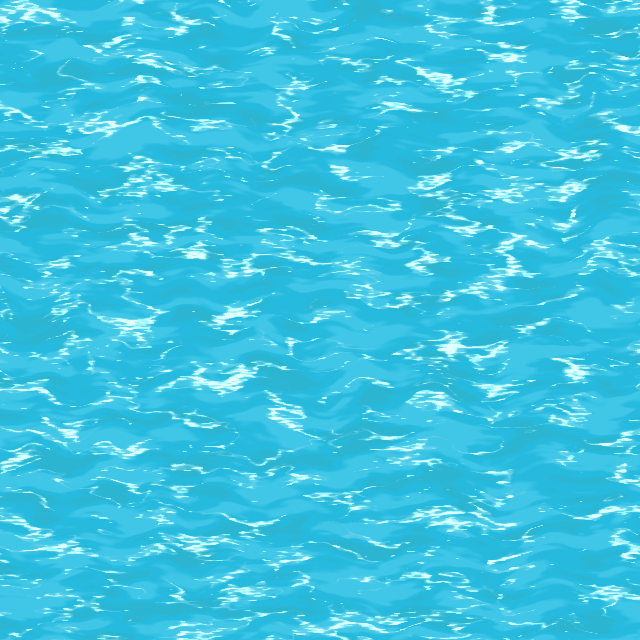
Give the GLSL for this texture, as a WebGL 1 fragment shader.

```glsl
precision highp float;
uniform vec2 u_resolution;

#define CREST_SCALE vec2(9.0, 30.0)
#define PATCH_SCALE vec2(12.0, 23.0)
#define STREAK_SCALE vec2(62.0, 270.0)
#define BODY_SCALE vec2(8.0, 30.0)
#define WARP_AMOUNT 0.006
#define CREST_SHARPNESS 1.6
#define GLINT_LEVEL 0.17
#define SPARK_LEVEL 0.56
#define EDGE 0.13

const vec3 WATER = vec3(0.15, 0.73, 0.87);
const vec3 LIGHT_WATER = vec3(0.25, 0.78, 0.91);
const vec3 DEEP_WATER = vec3(0.17, 0.71, 0.82);
const vec3 FOAM = vec3(0.43, 0.83, 0.92);
const vec3 GLINT = vec3(0.60, 0.97, 1.0);
const vec3 SPARK = vec3(0.88, 0.99, 0.99);

vec2 hash22(vec2 p) {
  vec3 q = fract(p.xyx * vec3(0.1031, 0.1030, 0.0973));
  q += dot(q, q.yzx + 33.33);
  return fract((q.xx + q.yz) * q.zy);
}

float cornerSlope(vec2 cell, vec2 corner, vec2 f) {
  return dot(hash22(cell + corner) * 2.0 - 1.0, f - corner);
}

// Gradient noise, scaled to a spread of about one
float noise(vec2 p) {
  vec2 cell = floor(p);
  vec2 f = p - cell;
  vec2 w = f * f * f * (f * (f * 6.0 - 15.0) + 10.0);
  float low = mix(cornerSlope(cell, vec2(0.0), f),
                  cornerSlope(cell, vec2(1.0, 0.0), f), w.x);
  float high = mix(cornerSlope(cell, vec2(0.0, 1.0), f),
                   cornerSlope(cell, vec2(1.0), f), w.x);
  return 5.2 * mix(low, high, w.y);
}

// Three octaves, normalised to the same spread
float ripples(vec2 p) {
  float sum = 0.0;
  float weight = 1.0;
  for (int i = 0; i < 3; i++) {
    sum += weight * noise(p);
    p = p * 2.1 + vec2(17.3, 41.7);
    weight *= 0.5;
  }
  return sum / 1.15;
}

float above(float level, float softness, float value) {
  return smoothstep(level - softness, level + softness, value);
}

void main() {
  vec2 uv = gl_FragCoord.xy / u_resolution.y;

  // Bend the rows so that crests tilt and curl
  vec2 p = uv + 3.0;
  p.y += WARP_AMOUNT * noise(p * vec2(11.0, 8.0));
  p.x += WARP_AMOUNT * noise(p * vec2(7.0, 19.0) + 9.0);

  // Broad bands of the water body
  float body = ripples(p * BODY_SCALE + 60.0);
  vec3 color = mix(WATER, LIGHT_WATER, above(0.4, 0.45, body));
  color = mix(color, DEEP_WATER, above(0.9, 0.4, -body));

  // Thin crests, brighter in patches and torn into fine rows
  float crest = abs(ripples(p * CREST_SCALE));
  float shine = 0.5 * noise(p * PATCH_SCALE + 30.0) - CREST_SHARPNESS * crest;
  float streak = noise(uv * STREAK_SCALE + 5.0);
  float glint = shine + 0.4 * streak;

  color = mix(color, FOAM, 0.85 * above(-0.2, 0.35, shine + 0.1 * streak));
  color = mix(color, GLINT, above(GLINT_LEVEL, EDGE, glint));
  color = mix(color, SPARK, above(SPARK_LEVEL, EDGE, glint));
  gl_FragColor = vec4(color, 1.0);
}
```
